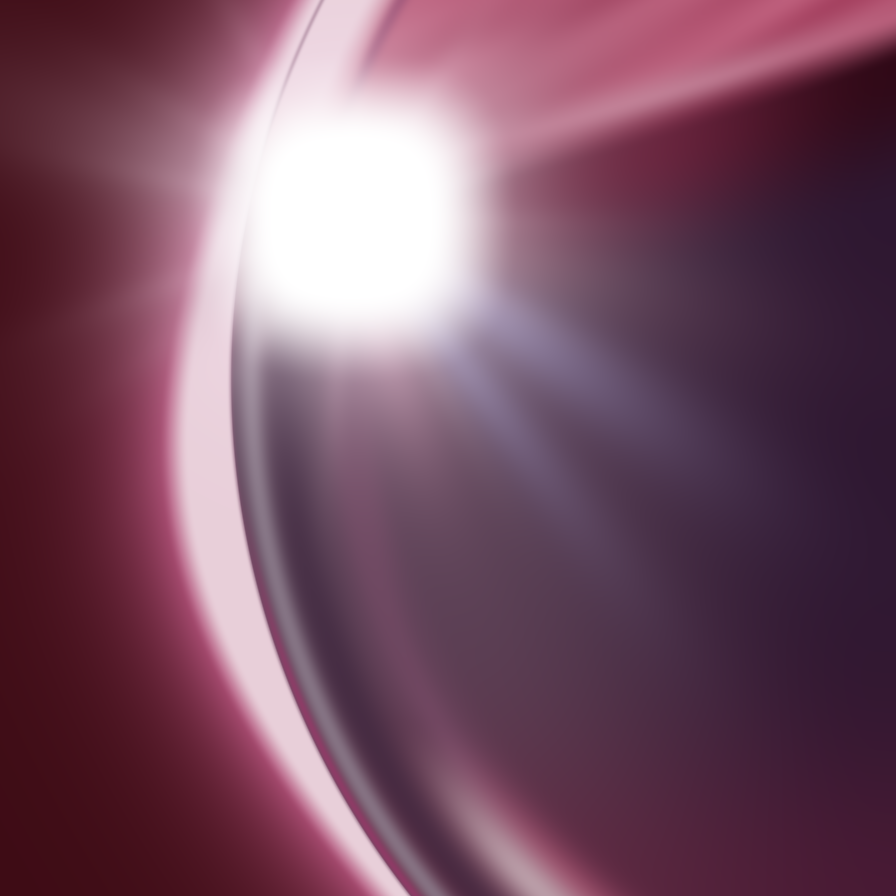
This background is drawn by a WebGL 1 fragment shader. Its source:

```glsl
precision highp float;
// A dark glass sphere with a glowing pale rim and a white flare on its edge.
// The rim layers are bells of the signed distance to one large circle; the
// flare is a soft core with coloured rays, and noise adds silky streaks.
uniform vec2 u_resolution;

const vec2 SPHERE_CENTER = vec2(1.189, 0.577);
const float SPHERE_RADIUS = 0.931;
const vec2 FLARE_CENTER = vec2(0.392, 0.757);
const float HALO_SIZE = 0.19;
const float GLOW_REACH = 0.07;
const int FINE_RAYS = 14;

const vec3 MAROON = vec3(0.24, 0.045, 0.08);
const vec3 GLOW = vec3(0.45, 0.27, 0.39);
const vec3 PALE = vec3(0.91, 0.81, 0.85);
const vec3 PLUM = vec3(0.35, 0.25, 0.33);
const vec3 INDIGO = vec3(0.18, 0.09, 0.19);
const vec3 WINE = vec3(0.41, 0.12, 0.22);
const vec3 NIGHT = vec3(0.19, 0.03, 0.08);
const vec3 ROSE = vec3(0.68, 0.29, 0.41);
const vec3 MAUVE = vec3(0.48, 0.30, 0.41);
const vec3 SILVER = vec3(0.55, 0.49, 0.55);
const vec3 SHADE = vec3(0.24, 0.15, 0.24);
const vec3 MAGENTA = vec3(0.58, 0.23, 0.41);
const vec3 BLUE_RAY = vec3(0.60, 0.58, 0.77);
const vec3 PINK_RAY = vec3(0.78, 0.53, 0.64);
const vec3 SMOKE_RAY = vec3(0.58, 0.42, 0.48);

float hash(vec2 p) {
  vec3 q = fract(vec3(p.xyx) * 0.1031);
  q += dot(q, q.yzx + 33.33);
  return fract((q.x + q.y) * q.z);
}

float noise(vec2 p) {
  vec2 i = floor(p);
  vec2 f = fract(p);
  f = f * f * (3.0 - 2.0 * f);
  return mix(mix(hash(i), hash(i + vec2(1.0, 0.0)), f.x),
             mix(hash(i + vec2(0.0, 1.0)), hash(i + 1.0), f.x), f.y);
}

float bell(float x, float center, float width) {
  float t = (x - center) / width;
  return exp(-t * t);
}

// A beam leaving the flare, widening and fading with distance.
float ray(vec2 q, float degrees, float width, float reach) {
  float a = radians(degrees);
  vec2 dir = vec2(cos(a), sin(a));
  float along = dot(q, dir);
  float across = dot(q, vec2(-dir.y, dir.x));
  float spread = width * (0.5 + 2.0 * max(along, 0.0));
  return smoothstep(0.02, 0.14, along) * bell(across, 0.0, spread)
       * bell(along, 0.0, reach);
}

// Space left of the sphere: glow and pale crescent.
vec3 outside(vec2 p, float d) {
  float width = 0.02 + 0.055 * bell(p.y, 0.42, 0.34);
  float glow = exp(-max(d - width, 0.0) / GLOW_REACH);
  vec3 col = MAROON + GLOW * glow;
  float crescent = 1.0 - smoothstep(width - 0.022, width + 0.012, d);
  return mix(col, PALE, crescent);
}

// Interior of the sphere, with depth measured inward from the rim.
vec3 inside(vec2 p, float depth) {
  vec3 col = mix(PLUM, INDIGO, smoothstep(0.52, 0.98, p.x));
  col = mix(col, WINE, 0.75 * bell(p.y, -0.02, 0.2) * (1.0 - 0.4 * p.x));

  // Crimson shadow below the silky sheet at the top
  float s = p.y - (0.857 + 0.28 * (p.x - 0.7) + 0.15 * (p.x - 0.7) * (p.x - 0.7));
  vec3 shadow = mix(WINE, NIGHT, smoothstep(0.72, 1.0, p.x));
  col = mix(col, shadow, 0.9 * smoothstep(-0.19, -0.03, s));
  float silk = noise(vec2(p.x * 5.0 + s * 4.0, s * 24.0 - p.x * 7.0));
  vec3 sheet = ROSE + (silk - 0.5) * vec3(0.16, 0.19, 0.18);
  sheet = mix(sheet, vec3(0.78, 0.55, 0.63),
              0.75 * bell(s, 0.025, 0.025) * bell(p.x, 0.75, 0.22));
  col = mix(col, sheet, smoothstep(-0.025, 0.03, s));

  // Veil following the rim, opening into a bright patch at the bottom
  float low = 1.0 - smoothstep(0.01, 0.2, p.y);
  float below = 1.0 - smoothstep(0.6, 0.78, p.y);
  float wisp = 0.75 + 0.5 * noise(vec2(depth * 45.0, p.y * 7.0));
  col = mix(col, SHADE, 0.7 * below * bell(depth, 0.058, 0.028));
  col = mix(col, MAUVE, 0.6 * below * wisp * bell(depth, 0.132, 0.03));
  col = mix(col, ROSE, 0.6 * low * bell(depth, 0.14, 0.03));
  col = mix(col, vec3(0.77, 0.68, 0.71), 0.85 * low * bell(depth, 0.112, 0.028));

  // Layers of the glass edge
  col = mix(col, SILVER, 0.85 * below * bell(depth, 0.022, 0.014));
  float high = smoothstep(0.8, 0.93, p.y);
  col = mix(col, PALE, high * (1.0 - smoothstep(0.04, 0.085, depth)));
  col = mix(col, MAGENTA * 0.9, 0.65 * high * bell(depth, 0.077, 0.008));
  col = mix(col, MAGENTA, 0.85 * bell(depth, 0.004, 0.006)
            * (1.0 - smoothstep(0.2, 0.5, p.y)));
  return col;
}

void main() {
  vec2 p = gl_FragCoord.xy / u_resolution.y;
  float pixel = 1.0 / u_resolution.y;
  float d = length(p - SPHERE_CENTER) - SPHERE_RADIUS;
  float glass = 1.0 - smoothstep(-pixel, pixel, d);
  vec3 col = mix(outside(p, d), inside(p, -d), glass);
  col = mix(col, MAUVE, 0.5 * bell(d, 0.0, 0.0025));

  // Broad coloured rays
  vec2 q = p - FLARE_CENTER;
  col = mix(col, BLUE_RAY, 0.75 * ray(q, -34.0, 0.042, 0.36));
  col = mix(col, BLUE_RAY, 0.7 * ray(q, -53.0, 0.03, 0.34));
  col = mix(col, SMOKE_RAY, 0.35 * ray(q, -14.0, 0.05, 0.4));
  col = mix(col, PINK_RAY, 0.8 * ray(q, -74.0, 0.045, 0.24));
  col = mix(col, SMOKE_RAY, 0.6 * ray(q, 162.0, 0.065, 0.4));
  col = mix(col, SMOKE_RAY, 0.25 * ray(q, 206.0, 0.05, 0.32));
  col = mix(col, SMOKE_RAY, 0.5 * ray(q, 38.0, 0.08, 0.35));

  // Fine scattered rays
  for (int i = 0; i < FINE_RAYS; i++) {
    float k = float(i);
    float angle = (k + hash(vec2(k, 3.0))) * 360.0 / float(FINE_RAYS);
    float strength = 0.08 + 0.16 * hash(vec2(k, 9.0));
    col = mix(col, PALE, strength * ray(q, angle, 0.018, 0.24));
  }

  // Halo and squarish white core
  float r = length(q);
  vec2 q2 = q * q;
  float boxy = sqrt(sqrt(dot(q2, q2)));
  col = mix(col, vec3(0.97, 0.90, 0.95), 0.9 * bell(r, 0.0, HALO_SIZE));
  col = mix(col, vec3(1.0), 1.0 - smoothstep(0.085, 0.19, mix(boxy, r, 0.4)));
  gl_FragColor = vec4(col, 1.0);
}
```
